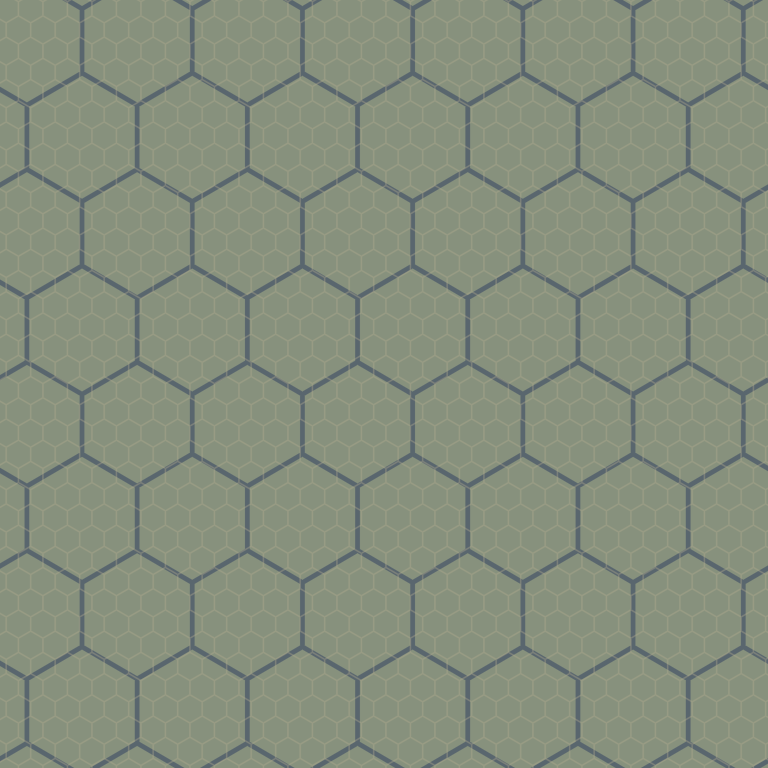
A Shadertoy shader for this pattern:

```glsl
// Distance to the nearest edge in a grid of pointy-top hexagons one unit wide
float hexEdge(vec2 p) {
    vec2 period = vec2(1.0, sqrt(3.0));
    vec2 a = mod(p + 0.5 * period, period) - 0.5 * period;
    vec2 b = mod(p, period) - 0.5 * period;
    vec2 local = abs(dot(a, a) < dot(b, b) ? a : b);
    return 0.5 - max(local.x, dot(local, vec2(0.5, 0.5 * sqrt(3.0))));
}

// Antialiased coverage of a line around distance zero
float lineMask(float dist, float halfWidth, float pixel) {
    return 1.0 - smoothstep(halfWidth - 0.7 * pixel, halfWidth + 0.7 * pixel, dist);
}

void mainImage(out vec4 fragColor, in vec2 fragCoord) {
    vec2 uv = fragCoord / iResolution.y;
    float pixel = 1.0 / iResolution.y;

    // Large cells, with one slightly shortened row at mid height
    vec2 largePos = uv - vec2(0.1068, 0.5703);
    largePos.y -= 0.0058 * (1.0 - step(0.448, uv.y));
    float largeDist = hexEdge(largePos / vec2(0.1435, 0.1449)) * 0.1435;

    // Fine mesh
    float fineDist = hexEdge((uv - vec2(0.024, 0.961)) / 0.0319) * 0.0319;

    // Dark outlines on sage, then the translucent mesh over both
    vec3 color = vec3(0.53, 0.57, 0.49);
    color = mix(color, vec3(0.35, 0.40, 0.43), lineMask(largeDist, 0.0031, pixel));
    color = mix(color, vec3(0.70, 0.67, 0.56), 0.38 * lineMask(fineDist, 0.001, pixel));

    fragColor = vec4(color, 1.0);
}
```
